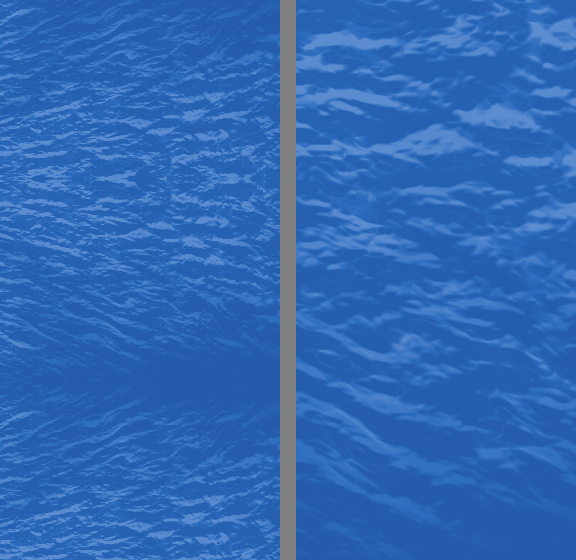
Left: the whole. Right: its middle third, enlarged.
This texture is drawn by a WebGL 1 fragment shader. Its source:

```glsl
precision highp float;

uniform vec2 u_resolution;

vec2 gradient(vec2 cell) {
  float angle = 6.2832 * fract(sin(dot(cell, vec2(127.1, 311.7))) * 43758.5);
  return vec2(cos(angle), sin(angle));
}

float gradientNoise(vec2 p) {
  vec2 cell = floor(p);
  vec2 f = p - cell;
  vec2 blend = f * f * f * (f * (f * 6.0 - 15.0) + 10.0);
  vec2 right = vec2(1.0, 0.0);
  vec2 up = vec2(0.0, 1.0);
  float low = mix(dot(gradient(cell), f),
                  dot(gradient(cell + right), f - right), blend.x);
  float high = mix(dot(gradient(cell + up), f - up),
                   dot(gradient(cell + 1.0), f - 1.0), blend.x);
  return mix(low, high, blend.y);
}

// Wave height with sharp crests where the noise crosses zero
float ridge(vec2 p) {
  return 1.0 - abs(gradientNoise(p));
}

// x: light on the slopes facing up, y: thin crest lines
vec2 waves(vec2 p) {
  vec2 scale = vec2(6.5, 20.0);
  float slope = 0.0;
  float crest = 0.0;
  float weight = 1.0;
  for (int i = 0; i < 4; i++) {
    vec2 q = p * scale + float(i) * vec2(17.3, 41.9);
    float height = ridge(q);
    slope += weight * (height - ridge(q + vec2(0.06, 0.32)));
    crest += weight * smoothstep(0.9, 1.0, height);
    scale *= vec2(1.9, 1.7);
    p.y += 0.06 * p.x;
    weight *= 0.82;
  }
  return vec2(smoothstep(-0.05, 0.4, slope), crest);
}

void main() {
  vec2 p = gl_FragCoord.xy / u_resolution.x;

  // Mirrored bands: rough water at distance 0, calm water at 0.72
  float band = abs(mod(p.y - 0.642, 1.44) - 0.72);

  // Slanted and gently bent wave fronts
  vec2 sea = vec2(p.x, band - p.x * (0.13 + 0.4 * band));
  sea += 0.012 * vec2(gradientNoise(sea * vec2(7.0, 11.0) + 5.0),
                      gradientNoise(sea * vec2(8.0, 12.0) + 31.0));

  // Wind patches, with the calm band quieter towards the right
  float patches = gradientNoise(sea * vec2(2.6, 6.0) + 63.0);
  float calm = smoothstep(0.15, 0.72, band);
  float shelter = mix(0.4, 0.82, smoothstep(0.1, 0.6, p.x));
  float activity = 1.0 - calm * shelter + 0.55 * patches;
  activity = clamp(activity, 0.14, 1.2);
  activity *= 1.0 - 0.55 * smoothstep(0.6, 0.72, band);

  vec2 wave = waves(sea);
  float gate = smoothstep(-0.1, 0.3, gradientNoise(sea * vec2(11.0, 28.0) + 87.0));
  float light = activity * (0.17 + 0.8 * wave.x + 0.2 * wave.y * gate);

  // Water colours from shade to sky reflection
  vec3 deepBlue = vec3(0.14, 0.355, 0.665);
  vec3 clearBlue = vec3(0.175, 0.425, 0.745);
  vec3 paleBlue = vec3(0.36, 0.55, 0.815);
  vec3 color = mix(deepBlue, clearBlue, smoothstep(0.0, 0.42, light));
  color = mix(color, paleBlue, smoothstep(0.28, 1.05, light));
  gl_FragColor = vec4(color, 1.0);
}
```
